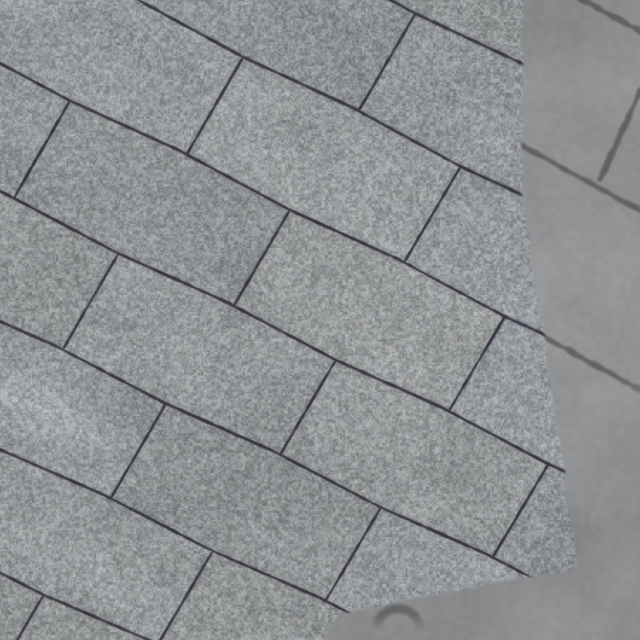
A Shadertoy shader for this texture:

```glsl
// Grey stone paving in a running bond, seen at a slant with slight perspective.
// A projective lattice gives rows and slabs; joints are distances to their edges,
// layered noise makes the granite, and a smooth worn area covers the right edge.

#define ORIGIN vec2(0.453, 0.328)      // one lattice corner, y pointing down
#define SLAB_STEP vec2(0.345, 0.1724)  // from slab to slab along a row
#define ROW_STEP vec2(0.0765, 0.2396)  // from row to row
#define TAPER vec2(0.0115, 0.009)      // perspective along slabs and rows
#define JOINT_LEAN 0.465               // lean of cross joints within a row
#define SLAB_SIZE vec2(0.386, 0.180)   // canvas length and height of a slab
#define JOINT_HALF_WIDTH 0.0021
#define GRAIN 0.27
#define SLAB_VARIATION 0.035
#define STONE vec3(0.572, 0.586, 0.595)
#define JOINT vec3(0.205, 0.190, 0.240)
#define WORN vec3(0.560, 0.565, 0.570)

float hash(vec2 p) {
    vec3 q = fract(p.xyx * 0.1031);
    q += dot(q, q.yzx + 33.33);
    return fract((q.x + q.y) * q.z);
}

float noise(vec2 p) {
    vec2 cell = floor(p), f = fract(p);
    f = f * f * (3.0 - 2.0 * f);
    float low = mix(hash(cell), hash(cell + vec2(1, 0)), f.x);
    float high = mix(hash(cell + vec2(0, 1)), hash(cell + vec2(1, 1)), f.x);
    return mix(low, high, f.y);
}

float fbm(vec2 p) {
    float sum = 0.0, weight = 0.5;
    for (int i = 0; i < 4; i++) {
        sum += weight * noise(p);
        p = p * 2.03 + 17.1;
        weight *= 0.5;
    }
    return sum / 0.9375;
}

float segmentDistance(vec2 p, vec2 a, vec2 b) {
    vec2 ab = b - a;
    return length(p - a - ab * clamp(dot(p - a, ab) / dot(ab, ab), 0.0, 1.0));
}

float edgeDistance(float x) {
    return 0.5 - abs(fract(x) - 0.5);
}

vec3 paving(vec2 p, float pixel) {
    // Undo the perspective; each row line bends gently between slab corners
    vec2 lattice = inverse(mat2(SLAB_STEP - TAPER.x * p, ROW_STEP - TAPER.y * p)) * (p - ORIGIN);
    lattice.y += 0.035 * (1.0 - abs(2.0 * fract(lattice.x) - 1.0));
    vec2 slab = vec2(lattice.x + JOINT_LEAN * fract(lattice.y), lattice.y);
    vec2 id = floor(slab) + 40.0;

    // Slab tone, broad pale stains and fine speckle
    float tone = (hash(id) - 0.5) * SLAB_VARIATION;
    tone += 0.09 * (fbm(slab * vec2(3.0, 2.5) + id * 7.3 + 50.0) - 0.5);
    vec2 paleSpot = (p - vec2(0.075, 0.635)) * mat2(0.9, 0.45, -0.45, 0.9);
    tone += 0.085 * exp(-dot(paleSpot * vec2(9, 22), paleSpot * vec2(9, 22)));
    float speckle = 0.5 * noise(p * 190.0) + 0.5 * noise(p * 370.0 + 31.0) - 0.5;
    vec3 color = STONE + tone + GRAIN * speckle;
    float tint = noise(p * 120.0 + 9.0) - 0.5 + hash(id + 5.0) - 0.5;
    color += tint * vec3(0.010, 0.003, -0.014);

    // Joints with a slightly uneven width and a soft dirty rim
    vec2 edges = vec2(edgeDistance(slab.x), edgeDistance(slab.y)) * SLAB_SIZE;
    float d = min(edges.x * 1.1, edges.y) + 0.0014 * (noise(p * 95.0) - 0.5);
    float soft = 0.0011 + 0.5 * pixel;
    float line = 1.0 - smoothstep(JOINT_HALF_WIDTH - soft, JOINT_HALF_WIDTH + soft, d);
    color *= 1.0 - 0.16 * exp(-d / 0.003);
    return mix(color, JOINT, line * (0.82 + 0.18 * noise(p * 60.0)));
}

vec3 wornArea(vec2 p) {
    vec3 color = WORN + 0.12 * (fbm(p * 7.0 + 3.0) - 0.5) - 0.015 * smoothstep(0.5, 0.8, p.y);
    color += 0.025 * (noise(p * 110.0) - 0.5);

    // Larger blurred rows and one cross joint, fading downwards
    float row = (p.y - 0.55 * (p.x - 0.833) - 0.237) / 0.28;
    float d = min(edgeDistance(row) * 0.245, segmentDistance(p, vec2(0.938, 0.28), vec2(1.0, 0.143)));
    d += 0.004 * (noise(p * 75.0) - 0.5);
    float line = (1.0 - smoothstep(0.001, 0.0075, d)) * (1.0 - smoothstep(0.58, 0.66, p.y));
    color = mix(color, vec3(0.33, 0.32, 0.33), 0.75 * line);

    // Faint arched smudge near the bottom
    float arch = abs(length(p - vec2(0.622, 0.985)) - 0.034);
    float smudge = (1.0 - smoothstep(0.002, 0.012, arch)) * smoothstep(0.99, 0.955, p.y);
    return color * (1.0 - 0.28 * smudge);
}

void mainImage(out vec4 fragColor, in vec2 fragCoord) {
    vec2 p = fragCoord / iResolution.xy;
    p.y = 1.0 - p.y;
    float pixel = 1.0 / iResolution.y;

    // Worn area: a leaning right border joined to a low wedge
    float rightSide = p.x - 0.815 - 0.15 * max(p.y - 0.3, 0.0);
    float wedge = min(p.y - 0.96 + 0.2 * (p.x - 0.53), p.x - 0.53 + 0.7 * (p.y - 0.96));
    float border = max(rightSide, wedge) + 0.006 * (noise(p * 30.0) - 0.5);
    float worn = smoothstep(-0.004, 0.004, border);

    fragColor = vec4(mix(paving(p, pixel), wornArea(p), worn), 1.0);
}
```
